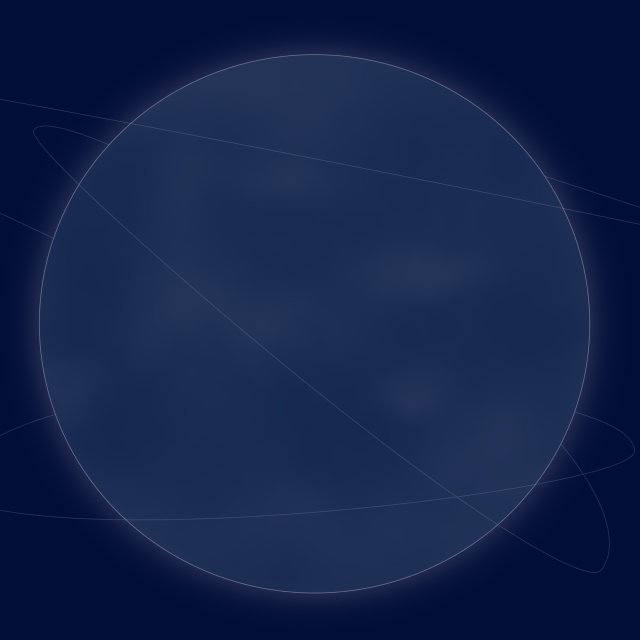
Write a WebGL 1 fragment shader that draws this background.

```glsl
precision highp float;
// A misty blue planet with a soft halo, ringed by thin orbits on a navy sky.
uniform vec2 u_resolution;

#define PLANET_CENTER vec2(0.4915, 0.494)
#define PLANET_RADII vec2(0.430, 0.4206)
#define HALO_WIDTH 0.024
#define HALO_STRENGTH 0.15
#define LINE_WIDTH 0.0013
#define ORBIT_ALPHA 0.19
#define RIM_ALPHA 0.36
#define SKY vec3(0.003, 0.055, 0.215)
#define OCEAN vec3(0.080, 0.155, 0.310)
#define MIST vec3(0.143, 0.205, 0.350)
#define ORBIT_COLOR vec3(0.56, 0.65, 0.78)
#define HALO_COLOR vec3(0.78, 0.72, 0.82)

float hash(vec2 p) {
  return fract(sin(dot(p, vec2(127.1, 311.7))) * 43758.5);
}

float noise(vec2 p) {
  vec2 i = floor(p), f = fract(p);
  f = f * f * (3.0 - 2.0 * f);
  return mix(mix(hash(i), hash(i + vec2(1.0, 0.0)), f.x),
             mix(hash(i + vec2(0.0, 1.0)), hash(i + 1.0), f.x), f.y);
}

float fbm(vec2 p) {
  float sum = 0.0, amplitude = 0.5;
  for (int i = 0; i < 4; i++) {
    sum += amplitude * noise(p);
    p = p * 2.03 + 7.1;
    amplitude *= 0.5;
  }
  return sum;
}

// Antialiased thin line from a signed distance
float stroke(float dist) {
  float pixel = 1.0 / min(u_resolution.x, u_resolution.y);
  float halfWidth = 0.5 * LINE_WIDTH;
  float soft = 0.6 * pixel;
  return 1.0 - smoothstep(max(halfWidth - soft, 0.0), halfWidth + soft, abs(dist));
}

// Soft elliptical patch of mist
float patchOf(vec2 p, vec2 center, vec2 radii) {
  vec2 d = (p - center) / radii;
  return exp(-dot(d, d));
}

// Egg-shaped orbit; near and far are (half width, skew) of its two sides
float orbit(vec2 p, vec2 center, float tilt, float reach, vec2 near, vec2 far, float outside) {
  vec2 d = p - center;
  float along = dot(d, vec2(cos(tilt), sin(tilt))) / reach;
  float across = dot(d, vec2(sin(tilt), -cos(tilt)));
  vec2 side = across > 0.0 ? near : far;
  float width = side.x * max(1.0 + side.y * along, 0.1);
  float n = across / width;
  float slope = 2.0 * length(vec2(along / reach, n / width));
  float line = stroke((along * along + n * n - 1.0) / max(slope, 0.001));
  return line * (across > 0.0 ? 1.0 : outside);
}

// Nearly straight arc y = start + slope x + bow x^2
float arc(vec2 p, float start, float slope, float bow) {
  float dist = p.y - start - slope * p.x - bow * p.x * p.x;
  return stroke(dist / sqrt(1.0 + slope * slope));
}

float mistDensity(vec2 p) {
  vec2 warp = vec2(fbm(p * 9.0), fbm(p * 9.0 + 31.0)) - 0.47;
  vec2 q = p + 0.09 * warp;
  float mist = 0.65 * patchOf(q, vec2(0.40, 0.85), vec2(0.25, 0.08));
  mist += 0.60 * patchOf(q, vec2(0.44, 0.72), vec2(0.09, 0.045));
  mist += 0.45 * patchOf(q, vec2(0.28, 0.70), vec2(0.05, 0.08));
  mist += 0.70 * patchOf(q, vec2(0.26, 0.53), vec2(0.09, 0.10));
  mist += 0.60 * patchOf(q, vec2(0.42, 0.51), vec2(0.10, 0.06));
  mist += 0.80 * patchOf(q, vec2(0.67, 0.585), vec2(0.09, 0.045));
  mist += 0.75 * patchOf(q, vec2(0.64, 0.385), vec2(0.06, 0.04));
  mist += 0.55 * patchOf(q, vec2(0.12, 0.40), vec2(0.06, 0.04));
  mist += 0.65 * patchOf(q, vec2(0.76, 0.30), vec2(0.10, 0.08));
  mist += 0.65 * patchOf(q, vec2(0.50, 0.17), vec2(0.28, 0.08));
  return mist + 0.75 * (fbm(p * 6.0 + 3.0) - 0.25);
}

void main() {
  vec2 p = gl_FragCoord.xy / u_resolution;
  float pixel = 1.0 / min(u_resolution.x, u_resolution.y);
  float rim = (length((p - PLANET_CENTER) / PLANET_RADII) - 1.0) * PLANET_RADII.x;
  float outside = smoothstep(-pixel, pixel, rim);

  // Sky and halo
  float halo = HALO_STRENGTH * exp(-pow(max(rim, 0.0) / HALO_WIDTH, 1.4));
  vec3 sky = mix(SKY, HALO_COLOR, halo);

  // Planet, brighter toward its edge
  float edge = 0.3 * exp(min(rim, 0.0) / 0.025);
  vec3 planet = mix(OCEAN, MIST, clamp(mistDensity(p) + edge, 0.0, 1.0));
  vec3 color = mix(planet, sky, outside);
  color = mix(color, HALO_COLOR, RIM_ALPHA * stroke(rim));

  // Orbits, whose far sides pass behind the planet
  float lines = orbit(p, vec2(0.496, 0.453), -0.660, 0.561, vec2(0.0508, 0.24), vec2(0.130, 0.366), outside);
  lines = max(lines, orbit(p, vec2(0.4596, 0.267), 0.054, 0.5326, vec2(0.0697, -0.15), vec2(0.133, -0.14), outside));
  lines = max(lines, arc(p, 0.845, -0.183, -0.0125));
  lines = max(lines, arc(p, 0.667, -0.469, 0.0) * outside * step(p.x, 0.5));
  lines = max(lines, arc(p, 1.003, -0.327, 0.0) * outside * step(0.5, p.x));
  color = mix(color, ORBIT_COLOR, ORBIT_ALPHA * lines);

  gl_FragColor = vec4(color, 1.0);
}
```
